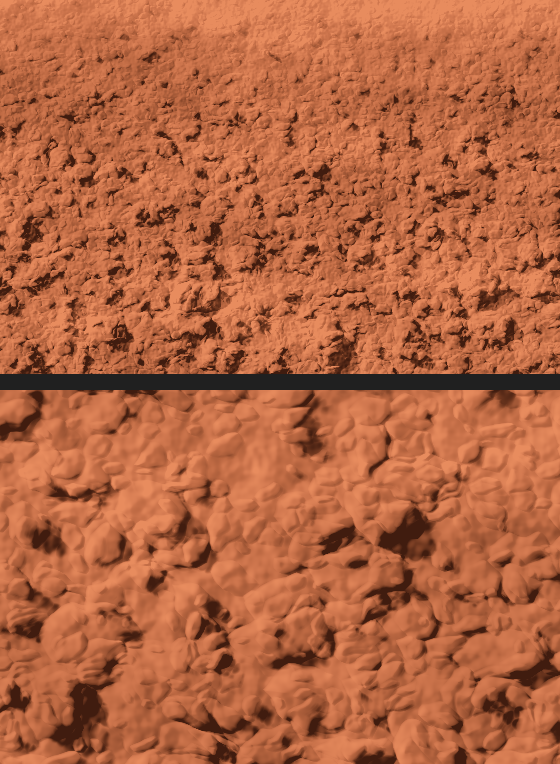
Top, the full canvas; bottom, a detail of the centre.
Reproduce this texture procedurally as a WebGL 2 fragment shader.

```glsl
#version 300 es
precision highp float;
// Ploughed dry red earth receding into the distance, under low light from the upper left.
// Layers of faceted clods and gradient noise form a height field; its slope towards
// the light and a short shadow march give a tone, which picks a colour from an earth ramp.

uniform vec2 u_resolution;
out vec4 fragColor;

const vec2 LIGHT_DIR = vec2(-0.85, 0.53);
const vec3 EARTH[6] = vec3[6](
    vec3(0.25, 0.11, 0.06), vec3(0.46, 0.23, 0.13), vec3(0.63, 0.34, 0.21),
    vec3(0.74, 0.41, 0.26), vec3(0.82, 0.47, 0.31), vec3(0.91, 0.55, 0.37));

vec3 hash3(vec2 cell, float seed) {
    vec3 q = fract(vec3(cell.xyx + seed * 17.3) * vec3(0.1031, 0.1030, 0.0973));
    q += dot(q, q.yxz + 33.33);
    return fract((q.xxy + q.yzz) * q.zyx);
}

float corner(vec2 cell, vec2 offset, float seed) {
    float angle = 6.2832 * hash3(cell, seed).x;
    return dot(vec2(cos(angle), sin(angle)), offset);
}

// Gradient noise, roughly -0.7 to 0.7
float gradientNoise(vec2 p, float seed) {
    vec2 i = floor(p), f = fract(p);
    vec2 u = f * f * f * (f * (f * 6.0 - 15.0) + 10.0);
    vec2 e = vec2(1.0, 0.0);
    float low = mix(corner(i, f, seed), corner(i + e, f - e, seed), u.x);
    float high = mix(corner(i + e.yx, f - e.yx, seed), corner(i + 1.0, f - 1.0, seed), u.x);
    return mix(low, high, u.y);
}

// Distance to a rounded hexagon with a random turn and stretch
float lumpDistance(vec2 d, float turn) {
    float c = cos(turn), s = sin(turn);
    d = mat2(c, -s, s, c) * d * vec2(0.85, 1.2);
    vec2 a = abs(d);
    return mix(length(d), max(a.x, 0.5 * a.x + 0.866 * a.y), 0.65);
}

// One scattered layer of clods, height in units of its cell
float clodLayer(vec2 p, float density, float seed) {
    vec2 base = floor(p);
    float top = 0.0;
    for (int y = -1; y <= 1; y++)
    for (int x = -1; x <= 1; x++) {
        vec2 cell = base + vec2(x, y);
        vec3 place = hash3(cell, seed), form = hash3(cell, seed + 5.7);
        if (place.z > density) continue;
        vec2 d = p - cell - 0.2 - 0.6 * place.xy;
        float radius = mix(0.22, 0.58, form.x);
        float rise = clamp((radius - lumpDistance(d, 6.2832 * form.y)) / (0.6 * radius), 0.0, 1.0);
        vec2 tilt = vec2(cos(6.2832 * form.z), sin(6.2832 * form.z));
        top = max(top, rise * (2.0 - rise) * (0.66 * radius + 0.3 * dot(d, tilt)));
    }
    return top;
}

// Ground height in canvas units; large clods occur only near the viewer
float groundHeight(vec2 p) {
    float largest = mix(0.18, 0.022, pow(clamp(p.y, 0.0, 1.0), 0.65));
    vec2 warp = vec2(gradientNoise(p * 19.0, 1.0), gradientNoise(p * 19.0, 2.0)) * 0.018
              + vec2(gradientNoise(p * 55.0, 3.0), gradientNoise(p * 55.0, 4.0)) * 0.008;
    vec2 q = p + warp * mix(1.0, 0.4, p.y);
    float height = 0.0, size = 0.17;
    for (int i = 0; i < 5; i++) {
        float presence = 1.0 - smoothstep(0.75, 1.4, size / largest);
        if (presence > 0.0)
            height += presence * size * clodLayer(q / (size * vec2(1.15, 0.9)), 0.6, float(i) + 8.0);
        size *= 0.58;
    }
    // Crumbs and grit
    float frequency = 14.0;
    for (int i = 0; i < 4; i++) {
        height += 0.33 / frequency * gradientNoise(p * frequency, float(i) + 20.0);
        frequency *= 2.05;
    }
    return height;
}

// How far the ground towards the light rises above the light ray
float castShadow(vec2 p, float height) {
    float blocked = 0.0, t = 0.005;
    for (int i = 0; i < 8; i++) {
        blocked = max(blocked, groundHeight(p + LIGHT_DIR * t) - height - 0.52 * t);
        t *= 1.42;
    }
    return smoothstep(0.001, 0.011, blocked);
}

// Broad changes of tone: pale far edge, dark furrows, patches
float fieldTone(vec2 p) {
    float far = 1.4 * smoothstep(0.84, 1.0, p.y);
    float furrow = -0.6 * exp(-pow((p.y - 0.78 + 0.05 * p.x) / 0.07, 2.0));
    float patches = 1.3 * gradientNoise(vec2(p.x * 1.8, p.y * 5.0 + p.x), 31.0);
    return far + furrow + patches + 1.0 * gradientNoise(p * vec2(7.0, 11.0), 32.0);
}

vec3 earthColour(float tone) {
    tone = clamp(tone, 0.0, 4.999);
    int i = int(tone);
    return mix(EARTH[i], EARTH[i + 1], fract(tone));
}

void main() {
    vec2 p = gl_FragCoord.xy / u_resolution.y;
    const float STEP = 0.003;
    float height = groundHeight(p);
    // Positive where the ground faces the light
    float slope = (height - groundHeight(p + LIGHT_DIR * STEP)) / STEP;
    float relief = slope / (0.75 + abs(slope));
    float haze = mix(1.0, 0.65, smoothstep(0.6, 1.0, p.y));
    float grit = 0.6 * gradientNoise(p * 120.0, 40.0) + 0.5 * gradientNoise(p * 60.0, 41.0);
    float tone = 3.4 + fieldTone(p) + haze * (grit + 1.8 * relief - 2.3 * castShadow(p, height));
    fragColor = vec4(earthColour(tone), 1.0);
}
```
